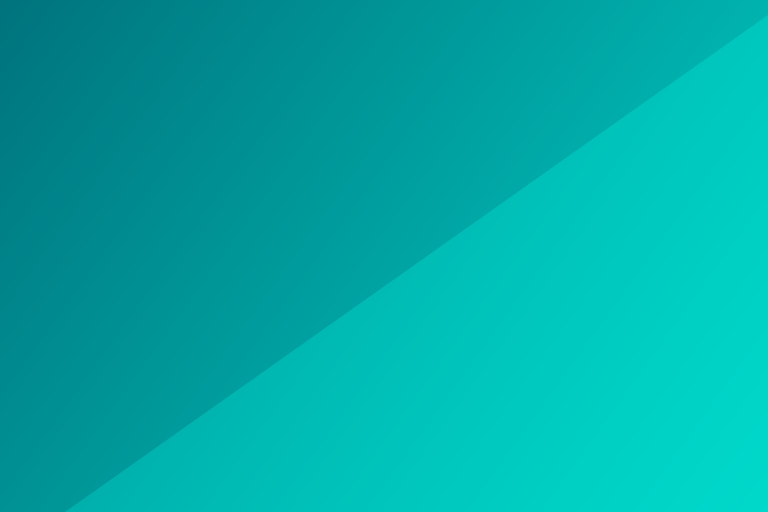
Write a WebGL 2 fragment shader that draws this background.

```glsl
#version 300 es
precision highp float;
// Two teal panels split by a rising diagonal edge. Both share one slanted
// ramp from the upper left to the lower right; each panel maps that ramp to
// its own pair of colours, and the edge is a line distance with soft coverage.

uniform vec2 u_resolution;
out vec4 fragColor;

// Edge end points and ramp weights, in canvas fractions, origin lower left
const vec2 EDGE_START = vec2(0.0846, 0.0);
const vec2 EDGE_END = vec2(1.0, 0.9707);
const vec2 RAMP_WEIGHT = vec2(0.676, 0.324);

// Upper panel: colours at the ramp's start and end
const vec3 DEEP_TEAL = vec3(0.0, 0.450, 0.490);
const vec3 MID_TEAL = vec3(0.0, 0.820, 0.775);

// Lower panel: colours, ramp value where they begin, and ease toward the end
const vec3 SEA_TEAL = vec3(0.0, 0.690, 0.675);
const vec3 BRIGHT_TURQUOISE = vec3(0.0, 0.850, 0.795);
const float LOWER_START = 0.39;
const float LOWER_EASE = 0.35;

// Signed distance to the line through a and b, positive on its right side
float lineDistance(vec2 p, vec2 a, vec2 b) {
    vec2 along = normalize(b - a);
    return dot(p - a, vec2(along.y, -along.x));
}

vec3 upperPanel(float ramp) {
    return mix(DEEP_TEAL, MID_TEAL, ramp);
}

vec3 lowerPanel(float ramp) {
    float t = clamp((ramp - LOWER_START) / (1.0 - LOWER_START), 0.0, 1.0);
    t += LOWER_EASE * t * (1.0 - t);
    return mix(SEA_TEAL, BRIGHT_TURQUOISE, t);
}

void main() {
    vec2 uv = gl_FragCoord.xy / u_resolution;
    float ramp = dot(vec2(uv.x, 1.0 - uv.y), RAMP_WEIGHT);

    // Measure the edge in units of canvas height, then smooth over one pixel
    vec2 aspect = vec2(u_resolution.x / u_resolution.y, 1.0);
    float d = lineDistance(uv * aspect, EDGE_START * aspect, EDGE_END * aspect);
    float pixel = 1.0 / u_resolution.y;
    float coverage = smoothstep(-0.7 * pixel, 0.7 * pixel, d);

    fragColor = vec4(mix(upperPanel(ramp), lowerPanel(ramp), coverage), 1.0);
}
```
